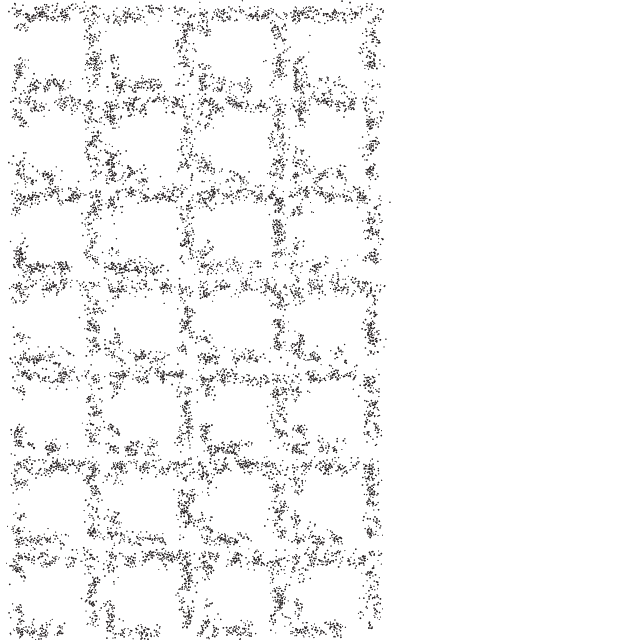
A Shadertoy shader for this pattern:

```glsl
const vec3 PAPER = vec3(1.0);
const vec3 INK = vec3(0.125, 0.105, 0.11);
const vec2 GRID = vec2(4.0, 7.0);          // boxes across and down
const vec2 ORIGIN = vec2(0.0310, 0.0155);  // lower left corner of the first box
const vec2 PITCH = vec2(0.1450, 0.1417);
const vec2 BOX = vec2(0.1150, 0.1125);
const float SPREAD = 0.0071;               // softness of a stroke
const float WANDER = 0.006;                // drift of a stroke from its line
const float WANDER_FREQ = 42.0;
const float CLUMP_FREQ = 56.0;
const float END_JITTER = 0.14;             // change of stroke ends, in boxes
const float GRAIN_COUNT = 400.0;           // grain sites per canvas side
const vec2 GRAIN_RADIUS = vec2(0.0007, 0.0014);

vec3 hash3(vec2 p) {
    vec3 q = fract(p.xyx * vec3(0.1031, 0.1030, 0.0973));
    q += dot(q, q.yxz + 33.33);
    return fract((q.xxy + q.yzz) * q.zyx);
}

float gradientAt(vec2 cell, vec2 offset) {
    float angle = 6.2832 * hash3(cell + 71.0).x;
    return dot(vec2(cos(angle), sin(angle)), offset);
}

float gradientNoise(vec2 p) {
    vec2 i = floor(p), f = p - i;
    vec2 u = f * f * f * (f * (f * 6.0 - 15.0) + 10.0);
    vec2 e = vec2(1.0, 0.0);
    return mix(mix(gradientAt(i, f), gradientAt(i + e, f - e), u.x),
               mix(gradientAt(i + e.yx, f - e.yx), gradientAt(i + e.xx, f - e.xx), u.x), u.y);
}

float segmentDistance(vec2 p, vec2 a, vec2 b) {
    vec2 pa = p - a, ba = b - a;
    return length(pa - ba * clamp(dot(pa, ba) / dot(ba, ba), 0.0, 1.0));
}

// Distance to one open box: full top, shortened right and bottom, broken left
float boxDistance(vec2 p, vec2 id) {
    vec3 j = (hash3(id + 5.0) - 0.5) * END_JITTER;
    vec2 topLeft = vec2(0.0, BOX.y);
    float d = segmentDistance(p, topLeft, BOX);
    d = min(d, segmentDistance(p, BOX, BOX * vec2(1.0, 0.12 + j.x)));
    d = min(d, segmentDistance(p, vec2(0.0), BOX * vec2(0.58 + j.y, 0.0)));
    d = min(d, segmentDistance(p, vec2(0.0), BOX * vec2(0.0, 0.27 + j.z)));
    return min(d, segmentDistance(p, topLeft, BOX * vec2(0.0, 0.81 + j.y)));
}

// Chance that a grain lands at p
float grainDensity(vec2 p) {
    vec2 w = p * WANDER_FREQ;
    vec2 q = p + WANDER * vec2(gradientNoise(w), gradientNoise(w + 37.0)) - ORIGIN;
    vec2 base = floor((q - 0.5 * BOX) / PITCH);
    float d = 1.0;
    for (int y = 0; y < 2; y++)
    for (int x = 0; x < 2; x++) {
        vec2 id = base + vec2(x, y);
        if (all(greaterThanEqual(id, vec2(0.0))) && all(lessThan(id, GRID)))
            d = min(d, boxDistance(q - id * PITCH, id));
    }
    if (d > 4.0 * SPREAD) return 0.0;
    float stroke = exp(-0.5 * d * d / (SPREAD * SPREAD));
    float clump = gradientNoise(p * CLUMP_FREQ) + 0.6 * gradientNoise(p * CLUMP_FREQ * 2.3 + 19.0);
    return stroke * smoothstep(-0.38, 0.55, clump);
}

void mainImage(out vec4 fragColor, in vec2 fragCoord) {
    float pixel = 1.0 / min(iResolution.x, iResolution.y);
    vec2 p = fragCoord * pixel;
    vec2 site = floor(p * GRAIN_COUNT);
    float bare = 1.0;

    // Jittered grains from the neighbouring sites
    for (int y = -1; y <= 1; y++)
    for (int x = -1; x <= 1; x++) {
        vec2 id = site + vec2(x, y);
        vec3 h = hash3(id + 11.0);
        vec2 centre = (id + h.xy) / GRAIN_COUNT;
        float radius = mix(GRAIN_RADIUS.x, GRAIN_RADIUS.y, hash3(id + 523.0).x);
        float cover = clamp(0.5 + (radius - distance(p, centre)) / pixel, 0.0, 1.0);
        if (cover > 0.0 && h.z < grainDensity(centre)) bare *= 1.0 - cover;
    }

    fragColor = vec4(mix(INK, PAPER, bare), 1.0);
}
```
